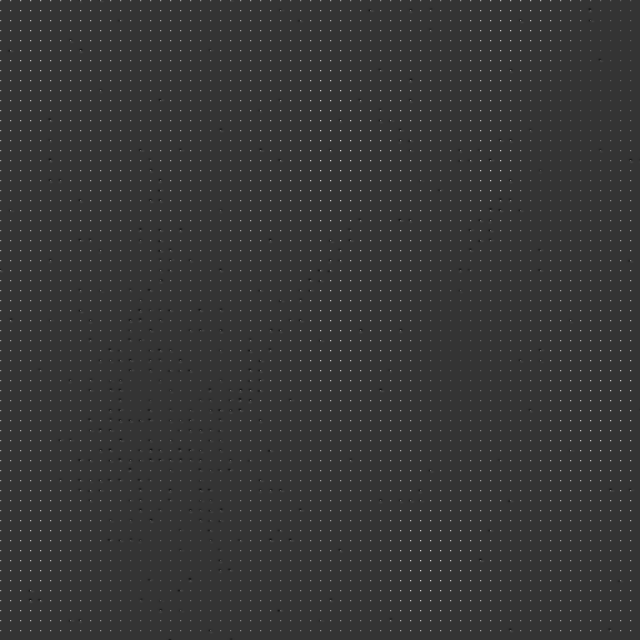
Write a Shadertoy shader that draws this pattern.

```glsl
// Draws a fine 64 by 64 grid of tiny square dots on charcoal, with drifting brightness and embossed smudges.

const float REPEATS = 64.0;
const float DOT_HALF = 0.0625;                  // half a dot's width, in cells
const vec2 DOT_OFFSET = vec2(0.0625, 0.9375);   // dot centre within its cell
const vec3 GROUND = vec3(0.202);

float hash(vec2 p) {
    vec3 h = fract(p.xyx * vec3(0.1031, 0.1030, 0.0973));
    h += dot(h, h.yzx + 33.33);
    return fract((h.x + h.y) * h.z);
}

// Soft round falloff
float glow(vec2 p, vec2 centre, vec2 radius) {
    vec2 d = (p - centre) / radius;
    return exp(-dot(d, d));
}

// Falloff around a line segment
float seam(vec2 p, vec2 a, vec2 b, float width) {
    vec2 ab = b - a;
    float t = clamp(dot(p - a, ab) / dot(ab, ab), 0.0, 1.0);
    float d = length(p - a - ab * t) / width;
    return exp(-d * d);
}

float layeredSines(vec2 p) {
    float sum = 0.0, weight = 0.5;
    for (int i = 0; i < 3; i++) {
        sum += weight * sin(p.x + 1.3 * sin(p.y)) * cos(0.7 * p.y - 0.4 * p.x);
        p = mat2(1.6, 1.1, -1.1, 1.6) * p + 1.7;
        weight *= 0.5;
    }
    return sum;
}

// Brightness of the dot at a canvas position, 0 to 1
float dotTone(vec2 p) {
    float tone = 0.5 + 0.13 * layeredSines(p * 15.0) + 0.06 * sin(p.x * 52.0);
    // Bright patches
    tone += 0.30 * glow(p, vec2(0.07, 0.92), vec2(0.06, 0.12));
    tone += 0.32 * glow(p, vec2(0.54, 0.75), vec2(0.12, 0.15));
    tone += 0.35 * glow(p, vec2(0.81, 0.95), vec2(0.06, 0.10));
    tone += 0.30 * glow(p, vec2(0.78, 0.74), vec2(0.04, 0.07));
    tone += 0.28 * glow(p, vec2(0.07, 0.14), vec2(0.05, 0.12));
    tone += 0.35 * glow(p, vec2(0.95, 0.34), vec2(0.07, 0.16));
    tone += 0.35 * glow(p, vec2(0.68, 0.12), vec2(0.06, 0.10));
    tone += 0.25 * glow(p, vec2(0.52, 0.48), vec2(0.10, 0.11));
    // Dim patches
    tone -= 0.35 * glow(p, vec2(0.27, 0.42), vec2(0.13, 0.17));
    tone -= 0.38 * glow(p, vec2(0.87, 0.74), vec2(0.06, 0.17));
    tone -= 0.32 * glow(p, vec2(0.73, 0.46), vec2(0.08, 0.16));
    tone -= 0.40 * glow(p, vec2(1.00, 0.93), vec2(0.09, 0.15));
    tone -= 0.28 * glow(p, vec2(0.28, 0.12), vec2(0.15, 0.14));
    return clamp(tone, 0.05, 1.0);
}

// Chance that a cell carries a smudge
float smudgeChance(vec2 p) {
    float w = 0.012;
    float chance = 0.03 + 0.45 * glow(p, vec2(0.27, 0.33), vec2(0.12, 0.22));
    chance += 0.75 * seam(p, vec2(0.56, 0.655), vec2(0.31, 0.285), w);
    chance += 0.70 * seam(p, vec2(0.31, 0.285), vec2(0.345, 0.11), w);
    chance += 0.65 * seam(p, vec2(0.21, 0.49), vec2(0.13, 0.20), w);
    chance += 0.60 * seam(p, vec2(0.235, 0.765), vec2(0.255, 0.58), w);
    chance += 0.80 * seam(p, vec2(0.80, 0.69), vec2(0.735, 0.61), w);
    chance += 0.70 * seam(p, vec2(0.72, 0.755), vec2(0.79, 0.78), w);
    chance += 0.60 * seam(p, vec2(0.57, 0.845), vec2(0.64, 0.765), w);
    chance += 0.60 * seam(p, vec2(0.625, 0.23), vec2(0.715, 0.115), w);
    return chance;
}

// Dark mark with a faint lit rim on its far side
float smudge(vec2 q, vec2 id) {
    float angle = 2.3 + 1.8 * (hash(id + 17.0) - 0.5);
    vec2 dir = vec2(cos(angle), sin(angle));
    vec2 centre = 0.16 * (vec2(hash(id + 31.0), hash(id + 47.0)) - 0.5);
    float dark = glow(q, centre + 0.10 * dir, vec2(0.14, 0.10));
    float lit = glow(q, centre - 0.16 * dir, vec2(0.16, 0.10));
    return 0.07 * lit - 0.13 * dark;
}

// Antialiased square coverage
float squareDot(vec2 q, float halfWidth, float pixel) {
    vec2 cover = clamp((halfWidth - abs(q)) / pixel + 0.5, 0.0, 1.0);
    return cover.x * cover.y;
}

void mainImage(out vec4 fragColor, in vec2 fragCoord) {
    vec2 uv = fragCoord / iResolution.y;
    float pixel = REPEATS / iResolution.y;

    // Cells centred on their dots
    vec2 p = uv * REPEATS - DOT_OFFSET;
    vec2 id = floor(p + 0.5);
    vec2 q = p - id;
    vec2 home = (id + DOT_OFFSET) / REPEATS;

    // Wear on the ground
    float worn = step(hash(id + 5.0), smudgeChance(home));
    float strength = worn * mix(0.35, 1.0, hash(id + 71.0));
    vec3 color = GROUND + strength * smudge(q, id);

    // Dots, fainter where smudged
    float tone = dotTone(home) + 0.08 * (hash(id) - 0.5);
    tone *= 1.0 - 0.45 * strength;
    vec3 dotColor = vec3(mix(0.24, 0.92, clamp(tone, 0.0, 1.0)));
    color = mix(color, dotColor, squareDot(q, DOT_HALF, pixel));

    fragColor = vec4(color, 1.0);
}
```
